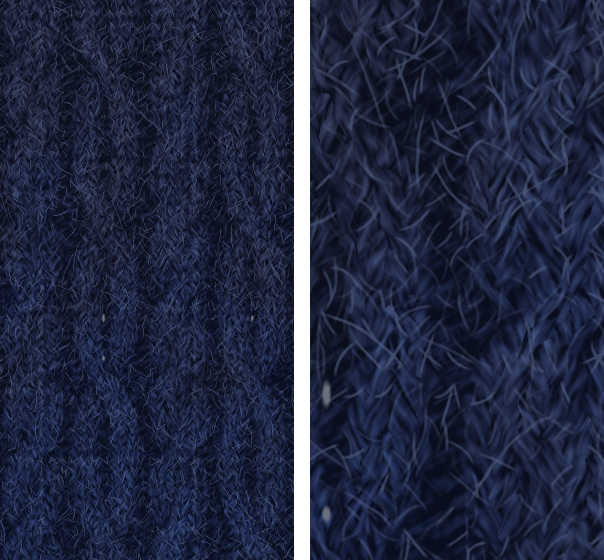
Left: the whole. Right: its middle third, enlarged.
Write a Shadertoy shader that draws this texture.

```glsl
// Dark navy cable-knit wool: twisted ropes beside open braided cables, with stray hairs.

const float PI = 3.14159265;

vec2 hash2(vec2 p) {
    vec3 q = fract(p.xyx * vec3(0.1031, 0.103, 0.0973));
    q += dot(q, q.yzx + 33.33);
    return fract((q.xx + q.yz) * q.zy);
}

float gradDot(vec2 cell, vec2 f, vec2 corner) {
    float a = 2.0 * PI * hash2(cell + corner).x;
    return dot(vec2(cos(a), sin(a)), f - corner);
}

// Gradient noise, roughly -0.7 to 0.7
float noise(vec2 p) {
    vec2 i = floor(p), f = p - i;
    vec2 s = f * f * f * (f * (f * 6.0 - 15.0) + 10.0);
    return mix(mix(gradDot(i, f, vec2(0, 0)), gradDot(i, f, vec2(1, 0)), s.x),
               mix(gradDot(i, f, vec2(0, 1)), gradDot(i, f, vec2(1, 1)), s.x), s.y);
}

// Fine wool combed along a unit direction, with thin bright single fibres
float fibres(vec2 p, vec2 dir) {
    vec2 q = vec2(dot(p, vec2(dir.y, -dir.x)) * 105.0, dot(p, dir) * 28.0);
    float streak = smoothstep(0.16, 0.0, abs(noise(q * vec2(0.7, 0.6) + 57.0)));
    float gate = smoothstep(0.0, 0.35, noise(q * vec2(0.5, 0.7) + 91.0));
    return noise(q) + 0.75 * noise(q * vec2(1.75, 1.4) + 31.0) + 0.4 * streak * gate - 0.05;
}

// Two columns of V stitches; u runs -1 to 1 across the strand
float stitches(float u, vec2 p) {
    float c = fract(u) - 0.5;
    float arm = abs(c) * 2.0;
    float row = p.y * 27.0 - arm * 1.1 + 0.6 * noise(p * 30.0);
    float ridge = 0.5 + 0.5 * cos(2.0 * PI * row);
    float groove = smoothstep(0.0, 0.3, arm) * smoothstep(1.05, 0.7, arm);
    vec2 dir = vec2(c < 0.0 ? -0.45 : 0.45, 0.89);
    return 0.2 + 0.34 * ridge * (0.5 + 0.5 * groove) + 0.14 * groove + 1.3 * fibres(p, dir);
}

// Rounded strand with a woolly edge: x = brightness, y = coverage
vec2 strand(float u, vec2 p) {
    u += 0.25 * noise(p * 50.0);
    float body = 0.28 + 0.72 * sqrt(max(0.0, 1.0 - u * u));
    float light = 0.09 + body * (0.13 + 0.62 * stitches(u, p)) - 0.04 * u;
    return vec2(light, smoothstep(1.05, 0.8, abs(u)));
}

// Two strands that swap sides at every crossing; the sign of sway sets the lean
float cable(float ground, float x, vec2 p, float phase, float period, float sway, float width) {
    float d = fract((p.y - phase) / period + 0.5) - 0.5;
    float s = sin(PI * d);
    float off = sway * 1.7 * s / sqrt(1.0 + 1.9 * s * s);
    float front = (x - off) / width, back = (x + off) / width;
    vec2 under = strand(back, p), over = strand(front, p);
    float shadow = smoothstep(0.85, 1.5, abs(front));
    under.x *= mix(1.0, 0.3 + 0.7 * shadow, cos(PI * d));
    over.x += 0.04 * cos(PI * d);
    return mix(mix(ground, under.x, under.y), over.x, over.y);
}

// Randomly turned curved hairs, one per grid cell
float hairs(vec2 p, float scale, float seed) {
    vec2 g = p * scale + seed * vec2(3.7, 5.3);
    vec2 id = floor(g), r = hash2(id + seed * 17.0), k = hash2(id + seed * 29.0 + 7.0);
    float a = PI * (0.5 + (r.x - 0.5) * 0.75);
    vec2 q = mat2(cos(a), -sin(a), sin(a), cos(a)) * (fract(g) - 0.5);
    float bend = (k.x - 0.5) * 1.3;
    float dist = abs(q.y - bend * (q.x * q.x - 0.06)) / sqrt(1.0 + 4.0 * bend * bend * q.x * q.x);
    float line = smoothstep(0.0005, 0.0027, dist / scale);
    return (1.0 - line) * smoothstep(0.46, 0.25, abs(q.x)) * k.y * k.y * k.y;
}

void mainImage(out vec4 fragColor, in vec2 fragCoord) {
    vec2 p = fragCoord / iResolution.x;
    float height = iResolution.y / iResolution.x;

    // Uneven hand-knit wobble
    vec2 w = p + 0.012 * vec2(noise(p * 8.0), noise(p * 8.0 + 40.0))
               + 0.006 * vec2(noise(p * 28.0 + 9.0), noise(p * 28.0 + 70.0));

    // Purl ground, then a rope and an open cable in each repeat
    float light = 0.17 + 0.32 * noise(w * vec2(36.0, 50.0)) + 0.36 * fibres(w, vec2(0.8, 0.6));
    float x = mod(w.x, 0.498);
    light = cable(light, x - 0.112, w, 0.1, 0.2675, 0.042, 0.064);
    light = cable(light, x - 0.36, w, 0.07, 0.535, -0.067, 0.053);

    // Worn patches and loose fuzz
    light *= 1.0 + 0.35 * noise(p * 6.0 + 12.0);
    light += 0.2 * noise(p * vec2(115.0, 60.0) + 3.0);
    float fuzz = 0.0;
    for (int i = 0; i < 12; i++) {
        float n = float(i);
        fuzz += hairs(p + 0.5 * (w - p), 7.0 + 2.0 * n, n + 1.0);
    }

    // Navy ramp, greyer at the top and bluer at the bottom
    light = clamp(light, 0.0, 1.2);
    vec3 col = mix(vec3(0.038, 0.052, 0.108), vec3(0.103, 0.128, 0.235), smoothstep(0.0, 0.5, light));
    col = mix(col, vec3(0.21, 0.255, 0.4), max(0.0, light - 0.42) * 1.5);
    float blue = smoothstep(0.0, 1.0, 1.0 - p.y / height + 0.7 * noise(p * 4.0));
    col *= mix(vec3(1.05, 0.98, 0.93), vec3(0.87, 1.0, 1.11), blue);
    col = mix(col, vec3(0.33, 0.39, 0.53), min(0.6 * fuzz, 0.6));

    // Small pale holes inside the lower open cables
    for (int i = 0; i < 3; i++) {
        vec2 hole = vec2(i == 1 ? 0.858 : 0.352, i == 2 ? 0.687 : 0.823);
        float d = length((p - hole) / vec2(0.006, i == 0 ? 0.018 : 0.011));
        col = mix(col, vec3(0.5, 0.52, 0.56), 0.8 * smoothstep(1.1, 0.4, d));
    }
    fragColor = vec4(col, 1.0);
}
```
